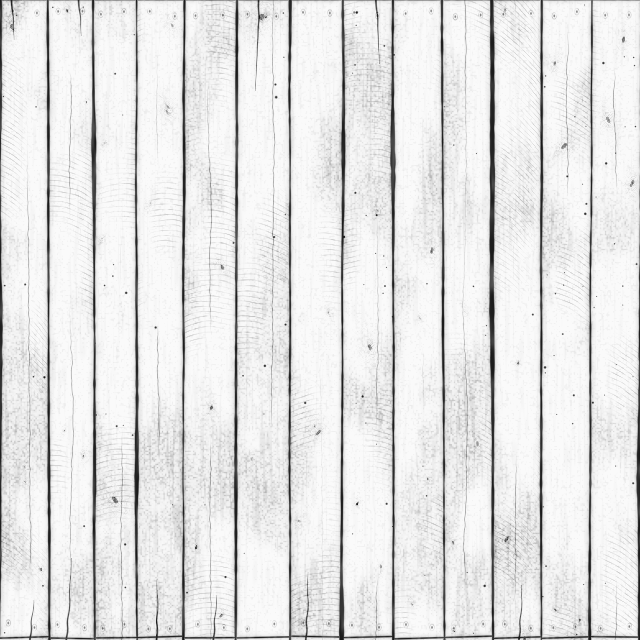
Reproduce this texture procedurally as a WebGL 2 fragment shader.

```glsl
#version 300 es
precision highp float;
// Thirteen upright whitewashed planks with dark uneven gaps, knots, nails and cracks.
uniform vec2 u_resolution;
out vec4 fragColor;

const float PLANKS = 13.0;

float hash(vec2 p) {
  vec3 q = fract(p.xyx * 0.1031);
  q += dot(q, q.yzx + 33.33);
  return fract((q.x + q.y) * q.z);
}

float noise(vec2 p) {
  vec2 i = floor(p), f = fract(p);
  f = f * f * (3.0 - 2.0 * f);
  return mix(mix(hash(i), hash(i + vec2(1, 0)), f.x),
             mix(hash(i + vec2(0, 1)), hash(i + vec2(1, 1)), f.x), f.y);
}

float fbm(vec2 p) {
  float sum = 0.0, amp = 0.53;
  for (int i = 0; i < 4; i++) {
    sum += amp * noise(p);
    p = p * 2.1 + 17.3;
    amp *= 0.5;
  }
  return sum;
}

// Centre line of a gap: planks are narrower left of the middle, and lean a little
float edgeX(float i, float y) {
  float spread = i < 3.7 ? 1.6 : 2.4;
  float shift = -0.021 * exp(-pow(abs(i - 3.7) / spread, 2.0));
  float lean = (hash(vec2(i, 3.0)) - 0.5) * 0.009 * (y - 0.5);
  float wobble = (fbm(vec2(i * 7.7, y * 7.0)) - 0.5) * 0.003;
  return i / PLANKS + shift + lean + wobble;
}

// Half width of a gap, with a rare wider tear
float gapWidth(float i, float y) {
  float swell = noise(vec2(i * 5.3 + 2.0, y * 4.0));
  float tear = smoothstep(0.78, 0.95, swell) * (0.5 + 0.5 * noise(vec2(i, y * 60.0)));
  return 0.0009 + 0.0014 * swell + 0.0018 * tear + 0.0007 * (noise(vec2(i, y * 90.0)) - 0.5);
}

float cover(float dist, float blur) {
  return 1.0 - smoothstep(-blur, blur, dist);
}

void main() {
  vec2 uv = gl_FragCoord.xy / u_resolution;
  float blur = 0.8 / min(u_resolution.x, u_resolution.y);

  // Find the plank and its sides
  float id = 0.0;
  for (float i = 1.0; i < PLANKS; i++) id += step(edgeX(i, uv.y), uv.x);
  float left = edgeX(id, uv.y), right = edgeX(id + 1.0, uv.y);
  float width = right - left;
  vec2 p = vec2(uv.x - left, uv.y);
  vec2 seed = vec2(id * 13.7, id * 5.1);

  // Worn paint: grey mottling, grain fibres and fine speckle
  float worn = smoothstep(0.45, 0.78, fbm(uv * vec2(11.0, 6.0) + seed));
  float fibre = noise(vec2(p.x * 330.0, uv.y * 24.0) + seed);
  float speckle = noise(uv * 390.0);
  float tone = 0.982 - worn * (0.03 + 0.15 * speckle * speckle);
  tone -= 0.055 * smoothstep(0.5, 0.95, fibre) * (0.4 + worn);
  tone -= 0.04 * smoothstep(0.6, 1.0, speckle);

  // Curved saw marks in patches
  float slant = mix(-0.6, 0.6, hash(seed + 2.0));
  float arc = uv.y + slant * p.x + 5.0 * p.x * p.x + 0.004 * noise(uv * 40.0);
  float saw = smoothstep(0.5, 1.0, sin(arc * 760.0)) * noise(uv * 150.0);
  tone -= 0.17 * saw * smoothstep(0.55, 0.8, noise(uv * vec2(15.0, 7.0) + seed + 9.0));

  // Hairline crack following the grain
  float crackX = width * mix(0.3, 0.7, hash(seed + 4.0));
  crackX += 0.012 * (fbm(vec2(id, uv.y * 6.0)) - 0.5) + 0.002 * (noise(uv.yy * 90.0) - 0.5);
  float crackMask = smoothstep(0.5, 0.75, noise(vec2(id * 3.1, uv.y * 5.0)));
  tone -= 0.42 * crackMask * cover(abs(p.x - crackX) - 0.0004, blur);

  // Splits and nails at both ends
  for (float end = 0.0; end < 2.0; end++) {
    float depth = abs(end - uv.y);
    vec2 endSeed = seed + end * 31.0;
    float reach = mix(0.05, 0.16, hash(endSeed + 6.0));
    float splitX = width * mix(0.2, 0.8, hash(endSeed + 7.0));
    splitX += depth * (hash(endSeed + 8.0) - 0.5) * 0.12 + 0.003 * (noise(uv.yy * 35.0) - 0.5);
    float split = cover(abs(p.x - splitX) - 0.0013 * (1.0 - depth / reach), blur);
    tone -= 0.7 * split * step(depth, reach) * step(0.6, hash(endSeed + 11.0));
    for (float k = 0.0; k < 2.0; k++) {
      vec2 jitter = vec2(hash(endSeed + k), hash(endSeed + k + 40.0)) - 0.5;
      vec2 nail = p - vec2(width * (0.25 + 0.5 * k), abs(end - 0.022)) - jitter * 0.01;
      float r = length(nail * vec2(1.3, 0.9));
      tone -= 0.28 * cover(abs(r - 0.0045) - 0.0006, 0.0012) * noise(uv * 260.0);
      tone -= 0.45 * cover(r - 0.0017, 0.0014);
    }
  }

  // Knots: ragged grey halo, broken rings and a dark core
  for (float k = 0.0; k < 4.0; k++) {
    vec2 s = seed + k * 19.0 + 60.0;
    vec2 d = p - vec2(width * mix(0.15, 0.85, hash(s)), hash(s + 1.0));
    float turn = hash(s + 2.0) * 1.6 - 0.8;
    d = mat2(cos(turn), sin(turn), -sin(turn), cos(turn)) * d;
    float r = length(d * vec2(1.6, 0.8)) + 0.005 * (noise(uv * 190.0) - 0.5);
    float size = mix(0.002, 0.008, pow(hash(s + 3.0), 3.0));
    float ring = smoothstep(0.3, 1.0, sin(r * 2200.0)) * noise(uv * 170.0);
    tone -= exp(-r / (size * 2.0)) * (0.1 * speckle + 0.2 * ring);
    tone -= 0.5 * cover(r - size * 0.6, 0.0012) * (0.5 + 0.5 * fibre);
  }

  // Scattered wormholes, denser on some planks
  vec2 cell = floor(uv * 64.0);
  vec2 hole = fract(uv * 64.0) - mix(vec2(0.25), vec2(0.75), vec2(hash(cell + 3.0), hash(cell + 8.0)));
  float chance = 0.01 + 0.06 * pow(hash(seed + 21.0), 3.0);
  float holeSize = mix(0.0005, 0.0019, pow(hash(cell + 15.0), 2.0));
  tone -= 0.75 * step(hash(cell), chance) * cover(length(hole) / 64.0 - holeSize, blur);

  // Dark gaps between planks with a soft shadow, and slanted plank ends
  float side = min(p.x - gapWidth(id, uv.y), right - uv.x - gapWidth(id + 1.0, uv.y));
  float endY = 0.004 + 0.003 * (hash(seed + 23.0) - 0.5);
  endY += 0.005 * (hash(seed + 24.0) - 0.5) * (p.x / width - 0.5);
  float ends = min(abs(uv.y - endY) - 0.0011, 0.9995 - uv.y);
  float gap = min(side, ends);
  tone -= 0.2 * exp(-max(gap, 0.0) / 0.0025) * (0.4 + 0.6 * noise(uv * 120.0));
  float gapTone = 0.1 + 0.22 * pow(noise(uv * vec2(200.0, 45.0)), 2.0);
  tone = mix(max(tone, 0.12), gapTone, cover(gap, blur));

  fragColor = vec4(vec3(clamp(tone, 0.0, 1.0)), 1.0);
}
```
